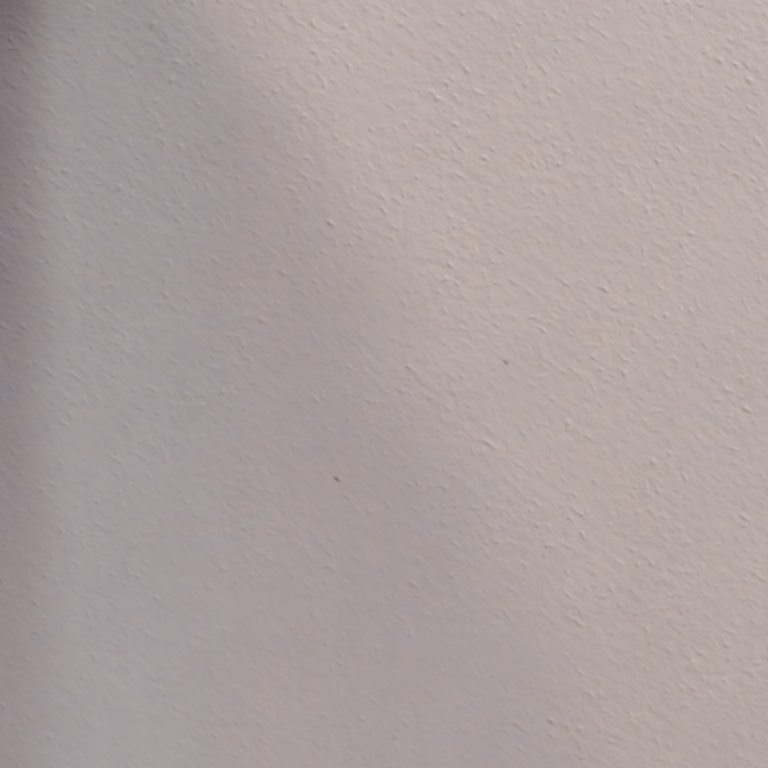
Reproduce this texture procedurally as a three.js fragment shader.

```glsl
varying vec2 vUv;

#define LIT_COLOR vec3(0.718, 0.668, 0.652)
#define SHADE_COLOR vec3(0.645, 0.604, 0.604)
#define EDGE_COLOR vec3(0.475, 0.435, 0.455)
#define COOL_TINT vec3(-0.012, 0.001, 0.008)
#define WARM_TINT vec3(0.013, 0.002, -0.012)
#define GRAIN_AXIS vec2(0.82, -0.57)
#define GRAIN_FREQ vec2(84.0, 136.0)
#define RELIEF_STEP 0.0042
#define RELIEF_GAIN 0.088
#define FLECK_GRID 10.0

float hash(vec2 p) {
  vec3 q = fract(vec3(p.xyx) * 0.1031);
  q += dot(q, q.yzx + 33.33);
  return fract((q.x + q.y) * q.z);
}

vec2 randomGradient(vec2 cell) {
  float angle = 6.2832 * hash(cell);
  return vec2(cos(angle), sin(angle));
}

// Gradient noise, roughly -0.7 to 0.7
float noise(vec2 p) {
  vec2 i = floor(p), f = fract(p);
  vec2 u = f * f * f * (f * (f * 6.0 - 15.0) + 10.0);
  vec2 e = vec2(1.0, 0.0);
  float a = dot(randomGradient(i), f);
  float b = dot(randomGradient(i + e.xy), f - e.xy);
  float c = dot(randomGradient(i + e.yx), f - e.yx);
  float d = dot(randomGradient(i + e.xx), f - e.xx);
  return mix(mix(a, b, u.x), mix(c, d, u.x), u.y);
}

// Rotates into the frame whose x runs along the grains
vec2 alongGrain(vec2 p) {
  vec2 across = vec2(-GRAIN_AXIS.y, GRAIN_AXIS.x);
  return vec2(dot(p, GRAIN_AXIS), dot(p, across));
}

// Height of the plaster: soft rounded grains of uneven size over roughness
float plasterHeight(vec2 p) {
  vec2 g = alongGrain(p) + 3.0;
  float crest = max(noise(g * GRAIN_FREQ), 0.0);
  float uneven = clamp(0.6 + 1.5 * noise(g * GRAIN_FREQ * 0.43 + 17.0), 0.0, 1.4);
  float grains = 2.6 * crest * crest * uneven;
  float swell = 0.45 * noise(g * GRAIN_FREQ * 0.62 + 29.0);
  float roughness = 0.22 * noise(g * GRAIN_FREQ * 1.4 + 41.0);
  return grains + swell + roughness;
}

// Smooth light: diagonal penumbra, dim left border, cool band
vec3 wallLight(vec2 p, float lit) {
  vec3 color = mix(SHADE_COLOR, LIT_COLOR, lit);
  color += lit * 0.04 * (p.y - 0.5 + 0.4 * (p.x - 0.7));
  color += (1.0 - lit) * 0.03 * (0.45 - p.y);

  float coolBand = smoothstep(0.0, 0.12, p.x) * (1.0 - smoothstep(0.1, 0.4, p.x));
  color += COOL_TINT * coolBand;
  color += 0.006 * noise(vec2(p.x * 38.0, p.y * 1.5)) * (1.0 - lit);

  float border = 1.0 - smoothstep(-0.01, mix(0.13, 0.085, p.y), p.x);
  float height = smoothstep(0.0, 1.0, p.y);
  color = mix(color, EDGE_COLOR, border * mix(0.32, 0.82, height));
  vec2 fromCorner = p - vec2(0.02, 1.0);
  return color - 0.06 * exp(-dot(fromCorner, fromCorner) * 220.0);
}

// Rare dark pits, at most one in each grid cell
float pits(vec2 p) {
  vec2 cell = floor(p * FLECK_GRID);
  vec2 jitter = vec2(hash(cell + 7.0), hash(cell + 19.0));
  vec2 center = (cell + 0.2 + 0.6 * jitter) / FLECK_GRID;
  vec2 q = alongGrain(p - center) / vec2(0.0075, 0.0038);
  float present = step(0.95, hash(cell + 53.0));
  return present * (1.0 - smoothstep(0.0, 1.0, length(q)));
}

void main() {
  vec2 p = vUv;
  float boundary = 0.28 + 0.47 * (1.0 - p.y) + 0.03 * noise(p * 5.0);
  float lit = smoothstep(-0.11, 0.14, p.x - boundary);
  vec3 color = wallLight(p, lit);

  // Broad mottling in brightness and hue
  color += 0.009 * (noise(p * 9.0 + 5.0) + 0.8 * noise(p * 27.0 + 11.0));
  color += WARM_TINT * (noise(p * 40.0 + 23.0) + 0.6 * noise(p * 7.0 + 31.0));

  // Relief lit from above right, weaker low in the shade
  vec2 toLight = vec2(-GRAIN_AXIS.y, GRAIN_AXIS.x) * RELIEF_STEP;
  float relief = plasterHeight(p - 0.5 * toLight) - plasterHeight(p + 0.5 * toLight);
  relief *= relief < 0.0 ? 1.1 : 0.8;
  float patches = 0.9 + 0.7 * noise(p * 11.0 + 61.0);
  float strength = mix(mix(0.35, 0.75, p.y), mix(0.8, 1.0, p.y), lit);
  color += RELIEF_GAIN * relief * patches * strength;

  color -= 0.16 * pits(p);
  gl_FragColor = vec4(clamp(color, 0.0, 1.0), 1.0);
}
```
